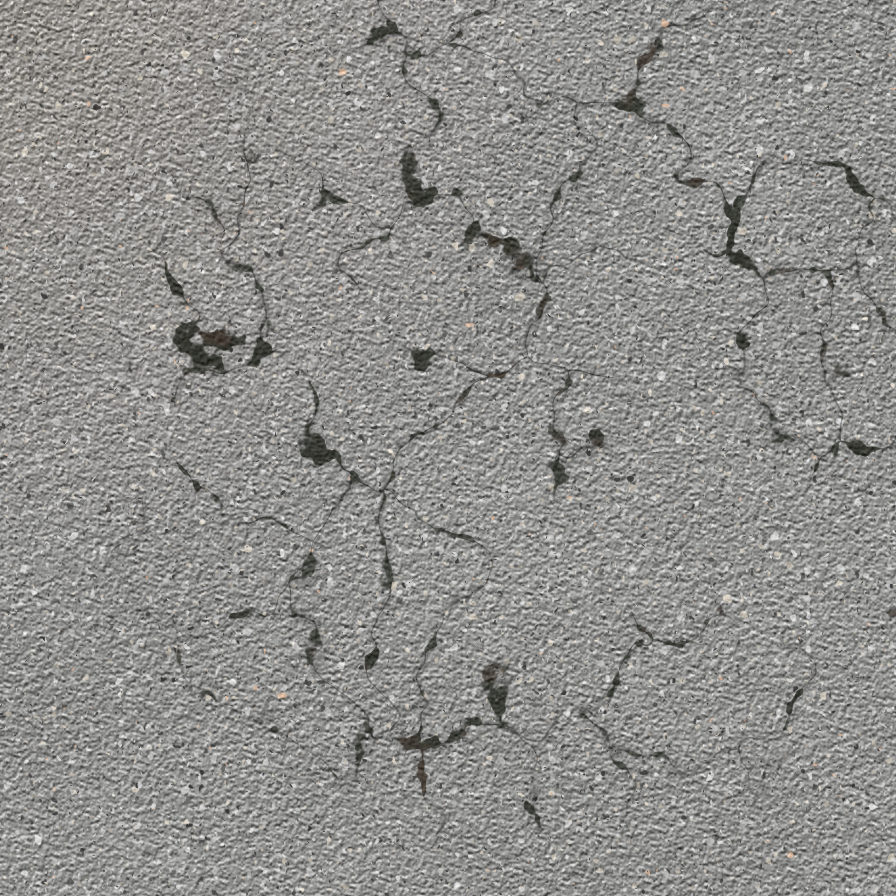
Give the GLSL for this texture, as a Shadertoy shader.

```glsl
// Weathered asphalt: fine embossed grain with pale stone chips and dark pits,
// crossed by a broken network of thin, crumbling, mossy cracks. The cracks
// follow warped Voronoi borders; noise frays them and breaks them apart.

float hash(vec2 p) {
    vec3 q = fract(p.xyx * 0.1031);
    q += dot(q, q.yzx + 33.33);
    return fract((q.x + q.y) * q.z);
}

vec2 hash2(vec2 p) {
    return vec2(hash(p), hash(p + 57.3));
}

float noise(vec2 p) {
    vec2 i = floor(p), f = fract(p);
    f = f * f * (3.0 - 2.0 * f);
    return mix(mix(hash(i), hash(i + vec2(1, 0)), f.x),
               mix(hash(i + vec2(0, 1)), hash(i + vec2(1, 1)), f.x), f.y);
}

vec2 wobble(vec2 p) {
    return vec2(noise(p), noise(p + 71.7)) - 0.5;
}

// Height of the rough surface, in two grain sizes
float grainHeight(vec2 p) {
    vec2 turned = mat2(0.94, 0.34, -0.34, 0.94) * p;
    return 0.68 * noise(turned * vec2(235, 290) + 400.0)
         + 0.32 * noise(p.yx * 430.0 + 9.0);
}

// Scattered chips, one at most per cell: x is coverage, y is a random id
vec2 chips(vec2 p, float scale, float share, float size) {
    vec2 q = p * scale + wobble(p * 210.0) * scale * 0.004;
    vec2 cell = floor(q);
    vec2 d = fract(q) - mix(vec2(0.35), vec2(0.65), hash2(cell + 13.0));
    float angle = 6.283 * hash(cell + 31.0);
    d = mat2(cos(angle), sin(angle), -sin(angle), cos(angle)) * d;
    d.y *= 1.0 + 0.7 * hash(cell + 47.0);
    float radius = size * mix(0.4, 1.0, hash(cell + 83.0));
    float soft = scale * max(0.0011, 0.7 / iResolution.y);
    float cover = 1.0 - smoothstep(radius - soft, radius + soft, length(d));
    return vec2(cover * step(hash(cell + 5.0), share), hash(cell + 101.0));
}

// Distance to the nearest Voronoi border
float borderDistance(vec2 p) {
    vec2 cell = floor(p), f = fract(p), nearest = vec2(9);
    for (int y = -1; y <= 1; y++)
    for (int x = -1; x <= 1; x++) {
        vec2 g = vec2(x, y);
        vec2 r = g + hash2(cell + g) - f;
        if (dot(r, r) < dot(nearest, nearest)) nearest = r;
    }
    float border = 9.0;
    for (int y = -2; y <= 2; y++)
    for (int x = -2; x <= 2; x++) {
        vec2 g = vec2(x, y);
        vec2 r = g + hash2(cell + g) - f, gap = r - nearest;
        if (dot(gap, gap) > 1e-4)
            border = min(border, dot(0.5 * (r + nearest), normalize(gap)));
    }
    return border;
}

void mainImage(out vec4 fragColor, in vec2 fragCoord) {
    vec2 p = fragCoord / iResolution.y;
    float pixel = 1.0 / iResolution.y;

    // Grain lit from above, over broad faint stains
    float relief = grainHeight(p) - grainHeight(p + vec2(-0.0008, 0.0021));
    float stain = noise(p * 5.0 + 20.0) + 0.5 * noise(p * 17.0) - 0.75;
    vec3 color = vec3(0.562, 0.562, 0.557) + 0.61 * relief + 0.04 * stain;
    float warmth = smoothstep(0.75, 0.0, length(p - vec2(0, 1)));
    color += vec3(0.012, 0.0, -0.014) * warmth;

    // Pale chips, a few of them cream or rust, and small dark pits
    for (int i = 0; i < 3; i++) {
        float scale = 56.0 + 38.0 * float(i);
        vec2 chip = chips(p + 0.37 * float(i), scale, 0.28, 0.27);
        vec3 stone = vec3(mix(0.68, 0.9, fract(chip.y * 7.0)));
        stone *= mix(vec3(1), vec3(1.02, 0.98, 0.91), step(0.75, chip.y));
        stone *= mix(vec3(1), vec3(0.97, 0.84, 0.77), step(0.985, chip.y));
        color = mix(color, stone + 0.25 * relief, 0.85 * chip.x);
        vec2 pit = chips(p + 3.1 + 0.53 * float(i), scale * 1.2, 0.12, 0.24);
        color = mix(color, vec3(0.2), pit.x * mix(0.4, 0.95, pit.y));
    }

    // Crack lines with kinks at several sizes and frayed, crumbling sides
    vec2 bent = p + 0.07 * wobble(p * 8.0) + 0.045 * wobble(p * 24.0)
              + 0.014 * wobble(p * 65.0);
    float line = borderDistance(bent * 6.5 + 12.0) / 6.5;
    float frayed = line + 0.011 * (noise(p * 75.0) - 0.5)
                 + 0.009 * (noise(p * 150.0 + 7.0) - 0.5);

    // They gather right of centre, in runs that swell, thin out and stop
    float region = 1.0 - smoothstep(0.36, 0.6, length(p - vec2(0.61, 0.57)));
    float runs = smoothstep(0.3, 0.5, noise(p * 8.0 + 40.0));
    float pieces = smoothstep(0.15, 0.5, noise(p * 30.0 + 17.0));
    float presence = region * runs * pieces;
    float swelling = presence * smoothstep(0.5, 0.85, noise(p * 23.0 + 11.0));
    float width = mix(-0.006, 0.0006, presence) + 0.0075 * swelling;
    float soft = 0.0008 + pixel;
    float crack = 1.0 - smoothstep(width - soft, width + soft, frayed);
    float hairline = region * runs * (1.0 - smoothstep(0.0, 0.0012 + pixel, line));
    float grime = presence * (1.0 - smoothstep(0.0, 0.011, line));

    // Grime beside the cracks, with moss and a little brown soil inside
    color *= (1.0 - 0.14 * grime) * (1.0 - 0.3 * hairline);
    vec3 moss = mix(vec3(0.19, 0.2, 0.17), vec3(0.25, 0.22, 0.19),
                    smoothstep(0.6, 0.85, noise(p * 40.0 + 60.0)));
    color = mix(color, moss + 0.22 * relief, crack * mix(0.72, 0.95, swelling));

    fragColor = vec4(clamp(color, 0.0, 1.0), 1.0);
}
```
